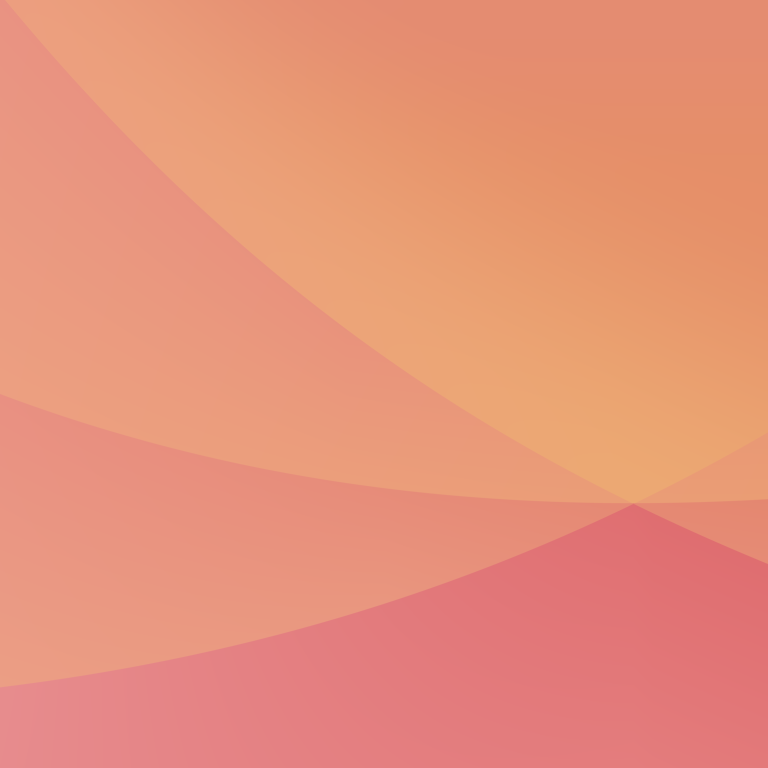
Give the GLSL for this background, as a three.js fragment shader.

```glsl
// Warm coral and apricot sheets whose three curved edges meet at one point.
// Each edge is a cubic height curve; each sheet has its own two-way gradient,
// and the sheets are laid over each other from the top of the canvas down.

varying vec2 vUv;

// Coverage of the area under an edge, softened across the edge itself.
float below(float edge, float y) {
  return smoothstep(-0.001, 0.001, edge - y);
}

// Gradient between four corner colours.
vec3 sheet(vec3 topLeft, vec3 topRight, vec3 lowLeft, vec3 lowRight, vec2 t) {
  t = clamp(t, 0.0, 1.0);
  return mix(mix(topLeft, topRight, t.x), mix(lowLeft, lowRight, t.x), t.y);
}

void main() {
  float x = vUv.x;
  float y = vUv.y;

  // Heights of the three sweeping edges
  float steep = 1.008 - x * (1.2186 - x * (0.6205 - 0.1443 * x));
  float shallow = 0.487 - x * (0.376 - x * (0.284 - 0.045 * x));
  float rising = 0.105 + x * (0.123 + x * (0.169 + 0.04 * x));
  float upper = max(steep, rising);
  float lower = min(steep, rising);

  // Upper sheet: gold along its edge, deeper orange away from it
  vec3 rim = mix(vec3(0.925, 0.62, 0.5), vec3(0.925, 0.66, 0.45), min(x / 0.8, 1.0));
  vec3 deep = mix(vec3(0.9, 0.56, 0.41), vec3(0.895, 0.548, 0.445), smoothstep(0.75, 1.0, y));
  vec3 color = mix(rim, deep, smoothstep(0.0, 0.5, y - steep));

  // Peach sheet, lighter toward the shallow edge
  float peachDepth = 1.0 - (y - shallow) / max(steep - shallow, 0.2);
  vec3 peach = sheet(vec3(0.912, 0.573, 0.51), vec3(0.91, 0.575, 0.46),
                     vec3(0.925, 0.625, 0.505), vec3(0.918, 0.615, 0.455),
                     vec2(x, peachDepth));
  color = mix(color, peach, below(upper, y));

  // Salmon sheet, darkest under the shallow edge
  float salmonDepth = (shallow - y) / max(shallow - rising, 0.15);
  vec3 salmon = sheet(vec3(0.912, 0.565, 0.51), vec3(0.895, 0.53, 0.44),
                      vec3(0.922, 0.62, 0.52), vec3(0.905, 0.56, 0.475),
                      vec2(x, salmonDepth));
  color = mix(color, salmon, below(shallow, y));

  // Rose sheet, richest at the meeting point
  vec3 rose = sheet(vec3(0.906, 0.55, 0.555), vec3(0.875, 0.43, 0.44),
                    vec3(0.902, 0.54, 0.55), vec3(0.894, 0.49, 0.49),
                    vec2(x / 0.85, (lower - y) / 0.35));
  color = mix(color, rose, below(lower, y));

  gl_FragColor = vec4(color, 1.0);
}
```
